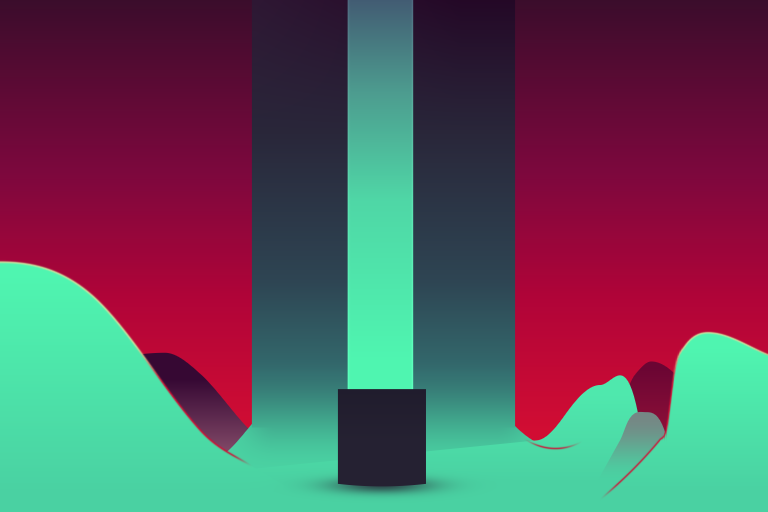
Give the GLSL for this background, as a Shadertoy shader.

```glsl
// A glowing mint column on a dark plinth, before a tall shaded panel that
// melts into the floor, with rolling hills under a crimson sky.
// Hills are Hermite height curves; everything is layered back to front.

const vec3 MINT = vec3(0.29, 0.82, 0.635);
const vec3 BRIGHT_MINT = vec3(0.31, 0.96, 0.69);
const vec3 INK = vec3(0.145, 0.13, 0.195);
const vec3 CRIMSON = vec3(0.82, 0.05, 0.20);

// Cubic through two knots (x, height, slope), straight beyond its ends
float hermite(float x, vec3 a, vec3 b) {
    float w = b.x - a.x;
    float t = clamp((x - a.x) / w, 0.0, 1.0);
    float s = t * t * (3.0 - 2.0 * t);
    float bend = w * t * (1.0 - t) * (a.z * (1.0 - t) - b.z * t);
    return mix(a.y, b.y, s) + bend + a.z * min(x - a.x, 0.0) + b.z * max(x - b.x, 0.0);
}

float curve(float x, vec3 a, vec3 b, vec3 c, vec3 d) {
    return x < b.x ? hermite(x, a, b) : x < c.x ? hermite(x, b, c) : hermite(x, c, d);
}

// Turns a height difference into a true distance, positive inside
float trueDistance(float d) {
    float slope = length(vec2(dFdx(d), dFdy(d))) * iResolution.y;
    return d / max(slope, 1e-4);
}

float cover(float d) {
    return clamp(0.5 + d * iResolution.y, 0.0, 1.0);
}

float line(float d, float width) {
    return exp(-d * d / (width * width));
}

// Positive inside the box
float box(vec2 p, vec2 low, vec2 high) {
    vec2 d = min(p - low, high - p);
    return min(d.x, d.y);
}

float fade(float low, float high, float y) {
    return clamp((y - low) / (high - low), 0.0, 1.0);
}

vec3 skyColour(float y) {
    vec3 c = mix(CRIMSON, vec3(0.69, 0.015, 0.22), fade(0.16, 0.42, y));
    c = mix(c, vec3(0.49, 0.03, 0.24), fade(0.42, 0.66, y));
    return mix(c, vec3(0.23, 0.05, 0.17), fade(0.66, 1.0, y));
}

vec3 panelColour(vec2 p) {
    vec3 top = mix(vec3(0.18, 0.09, 0.20), vec3(0.14, 0.03, 0.15), fade(0.5, 0.9, p.x));
    vec3 c = mix(MINT, vec3(0.20, 0.42, 0.43), smoothstep(0.08, 0.30, p.y));
    c = mix(c, vec3(0.18, 0.27, 0.325), fade(0.27, 0.45, p.y));
    c = mix(c, vec3(0.16, 0.15, 0.225), fade(0.45, 0.74, p.y));
    return mix(c, top, fade(0.74, 1.0, p.y));
}

vec3 beamColour(float y) {
    vec3 c = mix(BRIGHT_MINT, vec3(0.31, 0.84, 0.65), fade(0.30, 0.61, y));
    c = mix(c, vec3(0.30, 0.61, 0.56), fade(0.61, 0.82, y));
    return mix(c, vec3(0.26, 0.36, 0.45), fade(0.82, 1.0, y));
}

void mainImage(out vec4 fragColor, in vec2 fragCoord) {
    vec2 p = fragCoord / iResolution.xy * vec2(1.5, 1.0);
    vec3 colour = skyColour(p.y);

    // Distant hills
    float purple = trueDistance(curve(p.x, vec3(0.283, 0.309, 0.1), vec3(0.322, 0.311, 0.0),
        vec3(0.391, 0.270, -0.9), vec3(0.488, 0.160, -1.0)) - p.y);
    vec3 purpleColour = mix(vec3(0.50, 0.28, 0.40), vec3(0.21, 0.03, 0.20), fade(0.12, 0.26, p.y));
    colour = mix(colour, purpleColour, cover(purple));
    float maroon = trueDistance(curve(p.x, vec3(1.221, 0.235, 1.0), vec3(1.240, 0.268, 1.2),
        vec3(1.272, 0.294, 0.0), vec3(1.320, 0.268, -1.0)) - p.y);
    vec3 maroonColour = mix(vec3(0.55, 0.06, 0.22), vec3(0.42, 0.02, 0.20), fade(0.16, 0.28, p.y));
    colour = mix(colour, maroonColour, cover(maroon));

    // Floor and tall panel share one gradient
    float ground = trueDistance(curve(p.x, vec3(0.440, 0.115, 0.8), vec3(0.492, 0.172, 1.2),
        vec3(1.006, 0.168, -1.0), vec3(1.080, 0.126, -0.1)) - p.y);
    float panel = box(p, vec2(0.492, 0.165), vec2(1.006, 2.0));
    vec3 floorColour = mix(MINT, panelColour(p), smoothstep(0.44, 0.54, p.x) * smoothstep(1.08, 0.97, p.x));
    colour = mix(colour, floorColour, cover(ground));
    colour = mix(colour, panelColour(p), cover(panel));

    // Small humps on the right
    float hump = trueDistance(curve(p.x, vec3(1.049, 0.140, 0.1), vec3(1.103, 0.189, 1.4),
        vec3(1.172, 0.248, 0.0), vec3(1.246, 0.193, -5.0)) - p.y);
    vec3 humpColour = mix(MINT, vec3(0.31, 0.91, 0.68), fade(0.06, 0.23, p.y));
    colour = mix(colour, humpColour, cover(hump));
    float crease = p.y - 0.124 - 5.0 * pow(p.x - 1.085, 2.0);
    colour = mix(colour, CRIMSON, 0.8 * line(crease, 0.002) * smoothstep(1.02, 1.06, p.x) * smoothstep(1.14, 1.09, p.x));
    float mist = trueDistance(curve(p.x, vec3(1.211, 0.140, 1.8), vec3(1.226, 0.176, 2.0),
        vec3(1.262, 0.195, 0.0), vec3(1.299, 0.156, -3.0)) - p.y);
    vec3 mistColour = mix(MINT, vec3(0.46, 0.53, 0.52), smoothstep(0.06, 0.19, p.y));
    colour = mix(colour, mistColour, cover(mist));

    // Large foreground hills with thin lit rims
    float left = trueDistance(curve(p.x, vec3(0.0, 0.488, 0.0), vec3(0.176, 0.426, -0.85),
        vec3(0.391, 0.160, -1.1), vec3(0.488, 0.092, -0.6)) - p.y);
    float steep = curve(p.x, vec3(1.182, 0.033, 0.85), vec3(1.289, 0.141, 1.2),
        vec3(1.303, 0.170, 6.0), vec3(1.318, 0.277, 5.0));
    float crown = curve(p.x, vec3(1.318, 0.277, 5.0), vec3(1.338, 0.324, 1.4),
        vec3(1.383, 0.350, 0.0), vec3(1.500, 0.307, -0.4));
    float right = trueDistance((p.x < 1.318 ? steep : crown) - p.y);
    vec3 hillColour = mix(MINT, BRIGHT_MINT, fade(0.04, p.x < 0.75 ? 0.46 : 0.32, p.y));
    colour = mix(colour, hillColour, max(cover(left), cover(right)));
    vec3 rimColour = mix(CRIMSON, vec3(0.80, 0.90, 0.62), smoothstep(0.24, 0.33, p.y));
    float leftRim = line(left, 0.0022) * smoothstep(0.495, 0.45, p.x);
    float rightRim = line(right, 0.002) * smoothstep(1.17, 1.21, p.x);
    colour = mix(colour, rimColour, 0.8 * max(leftRim, rightRim));

    // Glowing column
    float beam = box(p, vec2(0.679, 0.20), vec2(0.807, 2.0));
    vec3 glow = beamColour(p.y) + 0.06 * line(beam, 0.003);
    colour = mix(colour, glow, cover(beam));

    // Plinth with a curved base and a soft contact shadow
    vec2 q = (p - vec2(0.746, 0.052)) / vec2(0.115, 0.018);
    colour = mix(colour, INK, 0.75 * exp(-dot(q, q) * 1.4));
    float base = 0.050 + 0.005 * pow((p.x - 0.746) / 0.086, 2.0);
    float plinth = box(p, vec2(0.660, base), vec2(0.832, 0.240));
    colour = mix(colour, INK - 0.02 * fade(0.14, 0.24, p.y), cover(plinth));

    fragColor = vec4(colour, 1.0);
}
```
